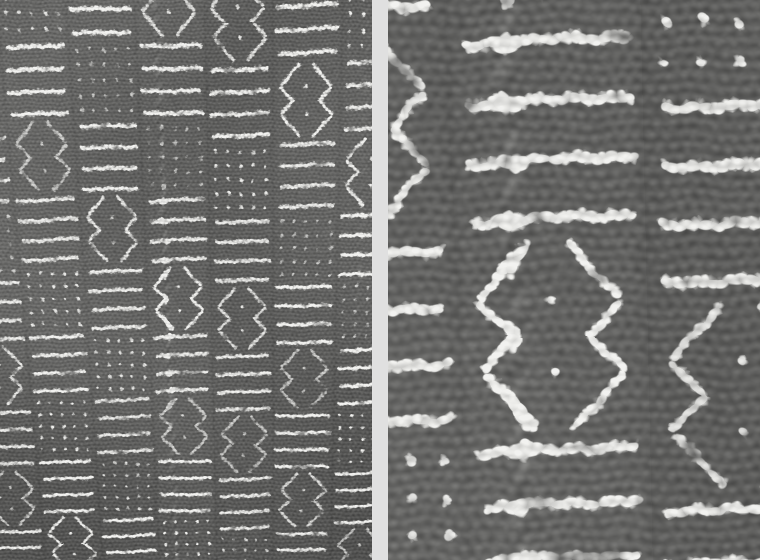
Left: the whole. Right: its middle third, enlarged.
Give the GLSL for this pattern, as a Shadertoy shader.

```glsl
// Hand-painted mud cloth: leaning strips of dark woven cotton, each stacking
// bar, dot-grid and zigzag motifs. A perspective grid picks the motif per cell,
// distance functions draw it, and cellular noise wears the pale paint.

vec2 hash2(vec2 p) {
    vec3 q = fract(vec3(p.xyx) * vec3(0.1031, 0.1030, 0.0973));
    q += dot(q, q.yzx + 33.33);
    return fract((q.xx + q.yz) * q.zy);
}

// Distance to the nearest scattered feature point
float cellular(vec2 p) {
    vec2 base = floor(p);
    float nearest = 2.0;
    for (int j = -1; j <= 1; j++)
        for (int i = -1; i <= 1; i++) {
            vec2 cell = base + vec2(i, j);
            nearest = min(nearest, length(cell + hash2(cell) - p));
        }
    return nearest;
}

float segment(vec2 p, vec2 a, vec2 b) {
    vec2 ab = b - a;
    return length(p - a - ab * clamp(dot(p - a, ab) / dot(ab, ab), 0.0, 1.0));
}

float bump(float x, float width) {
    return exp(-x * x / (width * width));
}

// Four stacked bars with uneven ends and a slight tilt
float bars(vec2 p, vec2 seed) {
    vec2 r = hash2(seed + 7.0);
    p.y += (0.005 + 0.05 * r.x) * p.x + 0.006 * sin(p.x * 9.0 + r.y * 6.0);
    float id = clamp(floor((p.y - 0.14) / 0.28 + 0.5), -2.0, 1.0);
    vec2 ends = (hash2(seed * 5.0 + id) - 0.5) * 0.05;
    float reach = 0.40 + 0.035 * r.y;
    float y = 0.14 + 0.28 * id;
    return segment(p, vec2(-reach + ends.x, y), vec2(reach + ends.y, y)) - 0.024;
}

// Five by five dots, each with its own size
float dotGrid(vec2 p, vec2 seed) {
    vec2 id = clamp(floor(p / 0.19 + 0.5), -2.0, 2.0);
    vec2 r = hash2(seed * 11.0 + id);
    return length(p - id * 0.19 - (r - 0.5) * 0.03) - 0.014 - 0.014 * r.x;
}

// Two facing zigzags around a pair of dots
float zigzags(vec2 p, vec2 seed) {
    p.x += 0.04 * (hash2(seed + 3.0).x - 0.5) * sign(p.y);
    vec2 q = abs(p);
    float d = segment(q, vec2(0.11, 0.45), vec2(0.36, 0.20));
    d = min(d, segment(q, vec2(0.37, 0.16), vec2(0.20, 0.0))) - 0.020;
    return min(d, length(q - vec2(0.0, 0.18)) - 0.022);
}

void mainImage(out vec4 fragColor, in vec2 fragCoord) {
    vec2 pos = vec2(fragCoord.x, iResolution.y - fragCoord.y) / iResolution.y;
    float t = pos.y;

    // Perspective grid: strips narrow and rows shorten downwards
    float stripWidth = 0.1237 - 0.0221 * t;
    float u = (pos.x - 0.488) / stripWidth;
    float v = 1.0 + 7.68 * (t - 0.143) + 1.77 * (t - 0.143) * (t - 0.534);
    float column = floor(u) + 5.0;
    v -= column > 3.5 ? 0.5 - 0.05 * column : column < 0.5 ? 0.2 : 0.0;
    float row = floor(v + 0.5);
    vec2 seed = vec2(column, row) + 20.0;
    vec2 r = hash2(seed);

    // Woven threads and fibre grain
    vec2 thread = pos + 0.0012 * sin(pos.yx * vec2(47.0, 61.0) + 3.0 * sin(pos * 19.0));
    float rib = sin(thread.y * 900.0 + 0.7 * sin(thread.x * 160.0));
    float weave = 0.55 * rib + 0.45 * sin(thread.x * 760.0) * sin(thread.y * 450.0);
    float grain = cellular(pos * vec2(170.0, 230.0)) - 0.5;
    float blotch = cellular(pos * 48.0);
    float seam = bump(u + 1.70 + 0.02 * sin(t * 70.0), 0.05)
        + 0.5 * bump(u - 1.37 + 0.02 * sin(t * 60.0), 0.04);

    // Motif: bars alternate with dots or zigzags
    vec2 local = vec2(fract(u) - 0.5, v - row) + (r - 0.5) * 0.025;
    local += 0.007 * sin(local.yx * 31.0 + r * 6.0);
    bool hasBars = mod(row + column + step(3.5, column), 2.0) < 0.5;
    bool hasZigzags = abs(mod(floor(row / 2.0), 3.0) - 1.0) < 0.5;
    if (column < 0.5 || abs(column - 4.0) < 1.5) hasZigzags = !hasZigzags;
    float d = hasBars ? bars(local, seed)
        : hasZigzags ? zigzags(local, seed) : dotGrid(local, seed);

    // Worn paint, clotted where it crosses a seam
    float clot = seam * smoothstep(0.2, 0.4, t) * smoothstep(0.85, 0.65, t);
    d += 0.022 * grain - 0.003 * weave - 0.032 * clot * (1.2 - blotch);
    float soft = 0.8 / (iResolution.y * stripWidth) + 0.004;
    float paint = 1.0 - smoothstep(-soft, soft, d);
    float strength = hasBars ? 0.85 + 0.15 * r.x : 0.55 + 0.4 * r.x;
    float wear = smoothstep(0.55, 0.95, blotch + 0.25 * (r.y - 0.5));
    paint *= clamp(strength + 0.12 * weave - 0.2 * grain - 0.6 * wear, 0.0, 1.0);

    // Cloth tone: strip edges, raised seams and slow shading
    float edge = bump(abs(fract(u) - 0.5) - 0.5, 0.025);
    float tone = 0.385 + 0.055 * weave - 0.06 * grain + 0.02 * (blotch - 0.5);
    tone += 0.015 * sin(pos.x * 9.0 + 2.0 * sin(t * 5.0)) + 0.02 * (hash2(vec2(column, 9.0)).x - 0.5);
    tone -= 0.05 * smoothstep(0.55, 1.0, t) + 0.02 * edge;
    tone += seam * (0.05 * sin(t * 260.0 + u * 30.0) + 0.02);

    vec3 cloth = tone * vec3(1.0, 1.0, 0.985);
    fragColor = vec4(mix(cloth, vec3(0.95, 0.95, 0.94), paint), 1.0);
}
```
